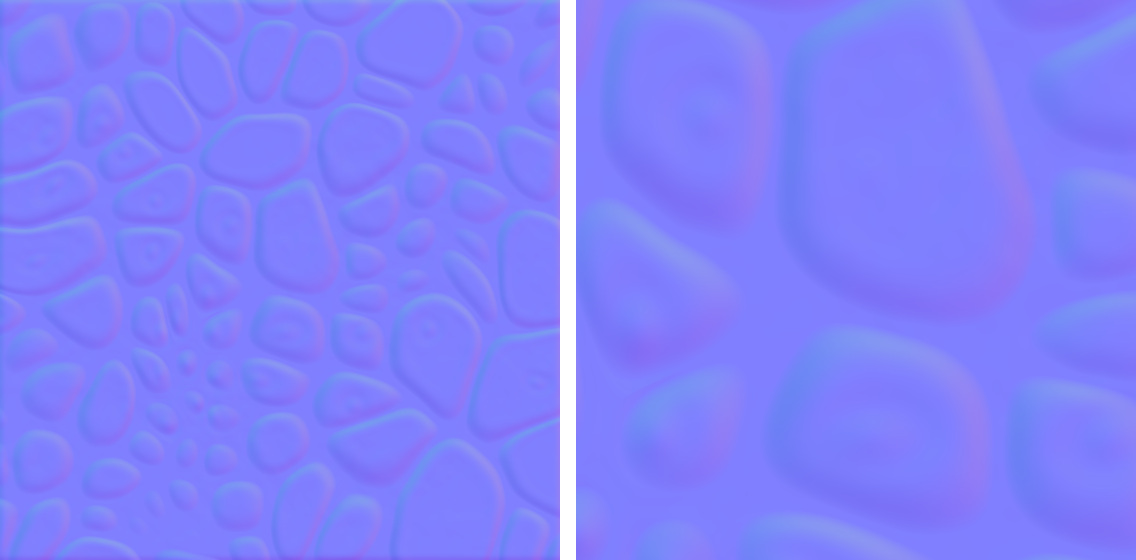
Left, the full canvas; right, a detail of the centre.
Reproduce this texture map procedurally as a Shadertoy shader.

```glsl
// Tangent-space normal map of scaly hide: raised flat plates split by soft grooves.
#define GRID 4.6          // coarse cells across the canvas
#define JITTER 0.78       // seed scatter inside its cell
#define BIG_WEIGHT 0.22   // extra reach of the large plates
#define ROUNDING 75.0     // corner sharpness of the plates
#define GROOVE 0.0066     // groove half width
#define TILT_UP 0.105     // slope strength facing up
#define TILT_DOWN 0.062   // slope strength facing down
#define WARP 0.035        // bending of the plate outlines
#define GRAIN 0.022       // fine surface wrinkles
#define RIM 0.075         // bevel along the canvas border
#define BLUE_LOSS 0.55    // drop of blue on slopes

vec2 hash2(vec2 p) {
    p = vec2(dot(p, vec2(127.1, 311.7)), dot(p, vec2(269.5, 183.3)));
    return fract(sin(p) * 43758.5453);
}

float noise(vec2 p) {
    vec2 i = floor(p), f = fract(p);
    vec2 u = f * f * (3.0 - 2.0 * f);
    float low = mix(hash2(i).x, hash2(i + vec2(1, 0)).x, u.x);
    float high = mix(hash2(i + vec2(0, 1)).x, hash2(i + vec2(1, 1)).x, u.x);
    return mix(low, high, u.y);
}

float wrinkles(vec2 p) {
    return noise(p * 32.0) + 0.5 * noise(p * 71.0 + 9.0);
}

vec2 bend(vec2 p) {
    vec2 broad = vec2(noise(p * 5.0 + 3.0), noise(p * 5.0 + 41.0)) - 0.5;
    vec2 fine = vec2(noise(p * 15.0 + 7.0), noise(p * 15.0 + 23.0)) - 0.5;
    return p + WARP * (2.0 * broad + 0.35 * fine);
}

// Seeds per side of a coarse cell: one large plate or a cluster of small ones
int splits(vec2 cell) {
    float h = hash2(cell + 17.0).x;
    return h < 0.56 ? 1 : (h < 0.92 ? 2 : 3);
}

// Seed position (xy) and power weight (z)
vec3 seed(vec2 cell, int n, int k) {
    vec2 slot = vec2(k % n, k / n);
    vec2 h = hash2(cell * 5.0 + slot + 0.5);
    vec2 pos = cell + (slot + 0.5 + JITTER * (h - 0.5)) / float(n);
    return vec3(pos, n == 1 ? BIG_WEIGHT * h.x : 0.0);
}

// Tilt of the plate surface, pointing downhill
vec2 plateTilt(vec2 p) {
    vec2 q = bend(p) * GRID, base = floor(q);

    // Nearest seed owns the point
    vec2 own = vec2(0);
    float best = 1e5;
    for (int c = 0; c < 9; c++) {
        vec2 cell = base + vec2(c % 3, c / 3) - 1.0;
        int n = splits(cell);
        for (int k = 0; k < n * n; k++) {
            vec3 s = seed(cell, n, k);
            vec2 d = s.xy - q;
            float power = dot(d, d) - s.z;
            if (power < best) { best = power; own = d; }
        }
    }

    // Smooth minimum of the distances to all plate borders
    float total = 1e-9;
    vec2 downhill = vec2(0);
    for (int c = 0; c < 9; c++) {
        vec2 cell = base + vec2(c % 3, c / 3) - 1.0;
        int n = splits(cell);
        for (int k = 0; k < n * n; k++) {
            vec3 s = seed(cell, n, k);
            vec2 d = s.xy - q;
            float gap = length(d - own);
            if (gap < 1e-3) continue;
            float border = (dot(d, d) - s.z - best) / (2.0 * gap * GRID);
            float w = exp(-ROUNDING * border);
            total += w;
            downhill += w * (d - own) / gap;
        }
    }
    float dist = max(-log(total) / ROUNDING, 0.0);
    downhill /= total;

    // Crisp slopes face up, wide faint ones face down
    float up = 0.5 + 0.5 * downhill.y;
    float width = GROOVE * mix(1.45, 0.95, up) * (0.65 + 0.7 * noise(p * 6.0 + 60.0));
    float x = dist / width;
    float slope = x * exp(0.5 - 0.5 * x * x);
    float lip = 0.12 * exp(-(x - 3.4) * (x - 3.4));
    vec2 tilt = downhill * (slope - lip) * mix(TILT_DOWN, TILT_UP, up);

    // Faint rings around the centre of a few plates
    float r = length(own) / GRID;
    float ringed = step(0.8, hash2(floor(q + own) + 5.0).y);
    tilt -= ringed * 0.025 * sin(r * 170.0) * exp(-r * r / 0.0011) * own / (r * GRID + 1e-4);
    return tilt;
}

void mainImage(out vec4 fragColor, in vec2 fragCoord) {
    vec2 p = fragCoord / iResolution.xy;
    vec2 tilt = plateTilt(p);

    // Patchy fine wrinkles
    vec2 e = vec2(0.006, 0.0);
    vec2 rough = vec2(wrinkles(p - e) - wrinkles(p + e), wrinkles(p - e.yx) - wrinkles(p + e.yx));
    tilt += GRAIN * rough * noise(p * 7.0 + 80.0);

    // Bevel at the canvas border
    vec2 near = p / 0.007, far = (1.0 - p) / 0.007;
    tilt += RIM * (exp(-far * far) - exp(-near * near));

    fragColor = vec4(0.5 + tilt, 1.0 - BLUE_LOSS * length(tilt), 1.0);
}
```
